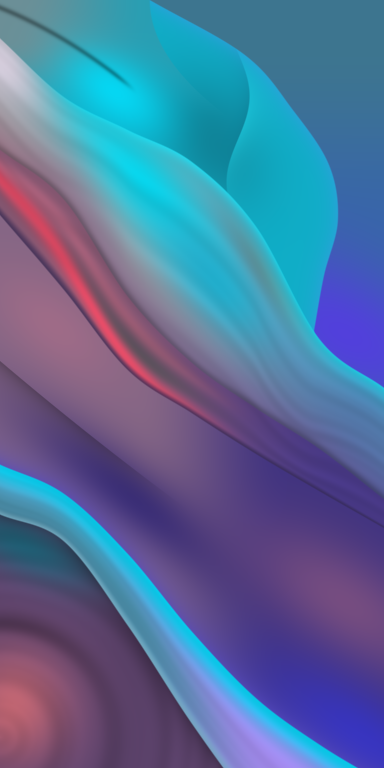
This background is drawn by a Shadertoy shader. Its source:

```glsl
// Flowing silk waves in cyan, mauve and indigo with glowing ridges and folds.

// Gradient noise
vec2 hash2(vec2 p) {
  return fract(sin(p * mat2(127.1, 311.7, 269.5, 183.3)) * 43758.5) * 2.0 - 1.0;
}
float noise(vec2 p) {
  vec2 i = floor(p), f = p - i, u = f*f*(3.0 - 2.0*f), e = vec2(1, 0);
  return mix(mix(dot(hash2(i), f), dot(hash2(i + e), f - e), u.x),
    mix(dot(hash2(i + e.yx), f - e.yx), dot(hash2(i + 1.0), f - 1.0), u.x), u.y);
}

// Smooth curve through seven evenly spaced heights
float curve(float x, float k[7]) {
  x = clamp(x, 0.0, 1.0) * 6.0;
  int i = min(int(x), 5);
  float f = x - float(i), b = k[i], c = k[i + 1];
  float a = i > 0 ? k[i - 1] : 2.0*b - c;
  float d = i < 5 ? k[i + 2] : 2.0*c - b;
  return b + 0.5*f*(c - a + f*(2.0*a - 5.0*b + 4.0*c - d + f*(3.0*(b - c) + d - a)));
}

// Signed distance to a curve, positive past it
float past(vec2 p, float k[7]) {
  float x = clamp(p.x, .01, .99);
  float slope = (curve(x + .01, k) - curve(x - .01, k)) / .02;
  return (p.y - curve(p.x, k)) / sqrt(1.0 + slope*slope);
}

float edge(float d) { return smoothstep(-1.0, 1.0, d * iResolution.x); }
float bell(float d, float width) { return exp(-d*d / (width*width)); }

// Soft tilted patch of colour: centre and radii in one vector
void wash(inout vec3 col, vec2 p, vec4 area, float tilt, vec3 tint) {
  float c = cos(tilt), s = sin(tilt);
  vec2 q = (p - area.xy) * mat2(c, s, -s, c) / area.zw;
  col = mix(col, tint, exp(-dot(q, q)));
}

vec3 backdrop(vec2 p) {
  vec3 col = mix(vec3(.24,.46,.56), vec3(.22,.4,.66), smoothstep(.1, .6, p.y));
  wash(col, p, vec4(.9,.87,.35,.17), .5, vec3(.32,.25,.86));
  return col;
}

vec3 petal(vec2 p, float rim) {
  vec3 col = vec3(.06,.68,.78);
  wash(col, p, vec4(.54,.36,.18,.12), 1.0, vec3(.06,.52,.6));
  // Inner fold
  float fold = p.x - .62 - .03*cos((p.y - .25)*14.0);
  vec3 shade = mix(vec3(.05,.47,.56), vec3(.12,.8,.88), edge(fold));
  col = mix(col, shade, .65*bell(p.y - .32, .17)*exp(-abs(fold)/.05));
  col = mix(col, vec3(.2,.62,.88), .6*exp(rim/.025));
  // Pale leaf with a vein
  vec3 leaf = mix(vec3(.42,.56,.59), vec3(.16,.62,.7), smoothstep(.05, .4, p.x));
  col = mix(col, leaf, edge(.39 + 2.2*p.y*p.y - p.x)*smoothstep(.32, .1, p.y));
  wash(col, p, vec4(.3,.24,.15,.08), .6, vec3(.02,.84,.95));
  float vein = p.y - .02 - .4*p.x - .6*p.x*p.x;
  return col*(1.0 - .35*bell(vein, .008)*smoothstep(.36, .3, p.x));
}

vec3 upperWave(vec2 p, float top, float fold) {
  vec3 col = mix(vec3(.62,.6,.62), vec3(.32,.45,.64), smoothstep(.3, .95, p.x));
  wash(col, p, vec4(.38,.48,.34,.1), .85, vec3(.02,.84,.93));
  wash(col, p, vec4(.56,.73,.2,.08), .9, vec3(.13,.68,.8));
  wash(col, p, vec4(.7,.72,.2,.035), 1.0, vec3(.38,.49,.51));
  wash(col, p, vec4(0,.16,.15,.07), .8, vec3(.83,.8,.86));
  col = mix(col, mix(vec3(.58,.42,.5), vec3(.36,.34,.6), p.x), .75*bell(fold, .065));
  col = mix(col, vec3(.1,.87,.95), .9*exp(-top/.03)*smoothstep(.02, .25, p.x));
  return col*(1.0 - .25*bell(fold, .012));
}

vec3 redFold(vec2 p, float u) {
  vec3 col = mix(vec3(.5,.33,.43), vec3(.28,.22,.52), smoothstep(.25, .9, p.x));
  float left = smoothstep(.68, .3, p.x);
  col = mix(col, vec3(.64,.37,.47), bell(u - .28, .15)*left);
  col = mix(col, vec3(.34,.31,.35), bell(u - .58, .2)*bell(p.x - .36, .16));
  col = mix(col, vec3(.84,.28,.38), bell(u - min(.5 + p.x, .92), .17)*left);
  return mix(col, vec3(.2,.16,.32), .7*smoothstep(.86, 1.0, u));
}

vec3 valley(vec2 p, float ridge) {
  vec3 col = mix(vec3(.52,.4,.52), vec3(.25,.2,.5), smoothstep(.35, .75, p.x));
  wash(col, p, vec4(.14,.85,.2,.1), .7, vec3(.62,.42,.53));
  wash(col, p, vec4(.36,1.31,.38,.09), .65, vec3(.23,.18,.46));
  wash(col, p, vec4(.9,1.57,.3,.13), .6, vec3(.46,.3,.5));
  wash(col, p, vec4(.95,1.93,.3,.12), .6, vec3(.21,.2,.75));
  float crease = p.y - .94 - .85*p.x + .12*p.x*p.x;
  col *= 1.0 - .3*exp(-abs(crease)/.04)*edge(crease)*smoothstep(.5, .2, p.x);
  return mix(col, vec3(.33,.29,.76), .7*exp(ridge/.035));
}

vec3 ribbon(vec2 p, float t, float top) {
  vec3 col = mix(vec3(.4,.62,.78), vec3(.62,.52,.9), smoothstep(.2, .65, p.x));
  col = mix(col, vec3(.28,.52,.62), smoothstep(.3, .75, t)*smoothstep(.75, .3, p.x));
  col = mix(col, vec3(.03,.8,.93), bell(top, .045));
  return mix(col, vec3(.48,.68,.76), .7*smoothstep(.85, 1.0, t));
}

vec3 pool(vec2 p, float top) {
  vec3 col = vec3(.36,.26,.42);
  wash(col, p, vec4(.06,1.42,.22,.07), .4, vec3(.13,.38,.47));
  wash(col, p, vec4(.03,1.84,.15,.15), 0.0, vec3(.74,.39,.44));
  float ring = length(p - vec2(0, 1.92));
  col *= 1.0 + .25*noise(vec2(ring*22.0, p.x*2.0)) - .2*bell(ring - .3, .03);
  return col*(1.0 - .3*exp(-top/.03));
}

void mainImage(out vec4 fragColor, in vec2 fragCoord) {
  // Width is one, height is two, measured downwards
  vec2 p = vec2(0, 2) + fragCoord / iResolution.xy * vec2(1, -2);
  float rim = past(p.yx / vec2(.86, 1), float[7](.39,.638,.763,.857,.88,.844,.818));
  float crest = past(p, float[7](.1,.253,.339,.422,.59,.885,1.01));
  float fold = past(p, float[7](.39,.52,.773,.945,1.063,1.17,1.3));
  float hem = past(p, float[7](.56,.755,.964,1.076,1.182,1.28,1.375));
  float ridge = past(p, float[7](1.21,1.286,1.443,1.645,1.818,1.94,2.04));
  float lip = past(p, float[7](1.34,1.41,1.63,1.885,2.11,2.29,2.47));
  // Layers from back to front
  vec3 col = mix(backdrop(p), petal(p, min(rim, 0.0)), edge(-rim));
  col = mix(col, upperWave(p, max(crest, 0.0), fold), edge(crest));
  col = mix(col, redFold(p, fold / max(fold - hem, .01)), edge(fold));
  col *= 1.0 + .14*edge(crest)*noise(vec2(crest / max(crest - hem, .01)*13.0, p.x*1.8));
  col = mix(col, valley(p, min(ridge, 0.0)), edge(hem));
  float t = ridge / max(ridge - lip, .01);
  col = mix(col, ribbon(p, t, ridge)*(1.0 + .12*noise(vec2(t*7.0, p.x*2.0))), edge(ridge));
  col = mix(col, pool(p, max(lip, 0.0)), edge(lip));
  fragColor = vec4(col, 1.0);
}
```
